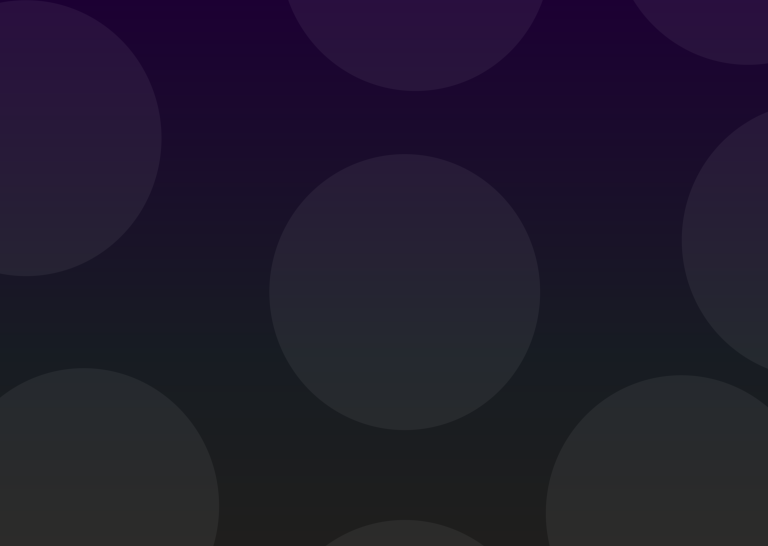
A Shadertoy shader for this background:

```glsl
// Large translucent discs floating over a violet-to-charcoal vertical gradient.

const vec3 VIOLET = vec3(0.110, 0.000, 0.200);
const vec3 SLATE = vec3(0.091, 0.110, 0.135);
const vec3 CHARCOAL = vec3(0.122, 0.119, 0.112);
const float SLATE_HEIGHT = 0.35;

const vec2 DISC_RADII = vec2(0.1763, 0.2527);
const float DISC_OPACITY = 0.057;

// Disc centres as fractions of the canvas, from the top row down
const vec2 DISC_CENTRES[8] = vec2[8](
    vec2(0.541, 1.086), vec2(0.974, 1.134),
    vec2(0.034, 0.747), vec2(1.064, 0.560),
    vec2(0.527, 0.465), vec2(0.109, 0.073),
    vec2(0.887, 0.060), vec2(0.527, -0.205)
);

// Three-stop gradient over height
vec3 backdrop(float height) {
    vec3 lower = mix(CHARCOAL, SLATE, clamp(height / SLATE_HEIGHT, 0.0, 1.0));
    float rise = clamp((height - SLATE_HEIGHT) / (1.0 - SLATE_HEIGHT), 0.0, 1.0);
    return mix(lower, VIOLET, rise);
}

// Soft-edged ellipse coverage; softness is one pixel in canvas heights
float ellipseMask(vec2 offset, vec2 radii, float softness) {
    float edgeDistance = (length(offset / radii) - 1.0) * radii.y;
    return 1.0 - smoothstep(-softness, softness, edgeDistance);
}

void mainImage(out vec4 fragColor, in vec2 fragCoord) {
    vec2 uv = fragCoord / iResolution.xy;
    float softness = 0.75 / iResolution.y;
    vec3 color = backdrop(uv.y);

    // Veil of white discs
    for (int i = 0; i < DISC_CENTRES.length(); i++) {
        float coverage = ellipseMask(uv - DISC_CENTRES[i], DISC_RADII, softness);
        color = mix(color, vec3(1.0), DISC_OPACITY * coverage);
    }

    fragColor = vec4(color, 1.0);
}
```
